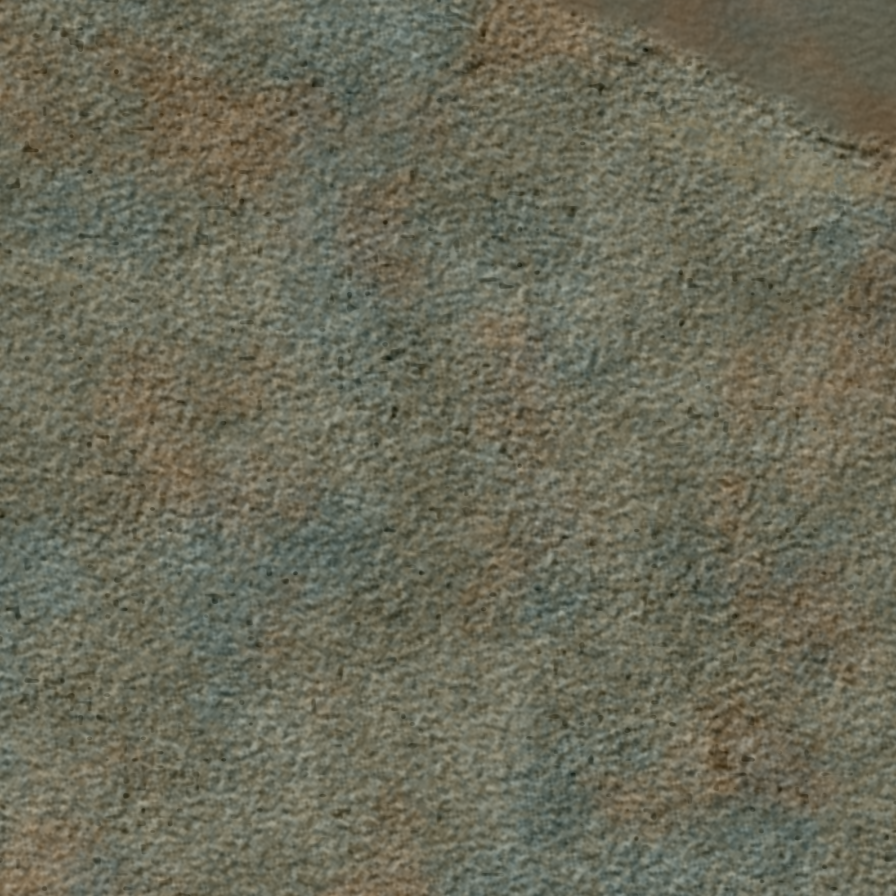
Write a Shadertoy shader that draws this texture.

```glsl
// Weathered grey-green rock: fine embossed grain, faint mineral stains, a smooth slab behind a diagonal crack.
#define BASE_COLOR vec3(0.420, 0.420, 0.350)
#define RUST_TINT vec3(0.045, -0.008, -0.030)
#define SLATE_TINT vec3(-0.035, 0.000, 0.028)
#define TAN_COLOR vec3(0.530, 0.500, 0.390)
#define SLAB_COLOR vec3(0.365, 0.360, 0.295)
#define GRAIN_SCALE 150.0
#define FINE_SCALE 270.0
#define RELIEF 0.19
#define FINE_CONTRAST 0.14
#define MOTTLE 0.13
#define PIT_DEPTH 0.13

// Integer hash of a lattice point, 0 to 1
float hash(vec2 cell) {
    uvec2 q = uvec2(ivec2(cell)) * uvec2(1597334673u, 3812015801u);
    uint n = (q.x ^ q.y) * 1597334673u;
    n = (n ^ (n >> 15)) * 2246822519u;
    n ^= n >> 13;
    return float(n >> 8) / 16777216.0;
}

// Smooth value noise, 0 to 1
float noise(vec2 p) {
    vec2 i = floor(p), f = fract(p);
    f = f * f * (3.0 - 2.0 * f);
    return mix(mix(hash(i), hash(i + vec2(1, 0)), f.x),
               mix(hash(i + vec2(0, 1)), hash(i + vec2(1, 1)), f.x), f.y);
}

// Rotated octaves hide the lattice
float fbm(vec2 p) {
    float sum = 0.0, weight = 0.5;
    for (int i = 0; i < 5; i++) {
        sum += weight * noise(p);
        p = mat2(1.6, 1.2, -1.2, 1.6) * p + 17.3;
        weight *= 0.5;
    }
    return sum / 0.96875;
}

// Relief height, slightly stretched along the horizontal
float grainHeight(vec2 p) {
    vec2 q = mat2(0.96, 0.28, -0.28, 0.96) * p * GRAIN_SCALE;
    return noise(q * vec2(0.88, 1.12) + 40.0);
}

// Distance from p to the segment a-b
float segmentDistance(vec2 p, vec2 a, vec2 b) {
    vec2 d = b - a;
    return length(p - a - d * clamp(dot(p - a, d) / dot(d, d), 0.0, 1.0));
}

void mainImage(out vec4 fragColor, in vec2 fragCoord) {
    vec2 uv = fragCoord / iResolution.y;
    vec2 warp = vec2(fbm(uv * 14.0), fbm(uv * 14.0 + 60.0)) - 0.5;
    vec2 p = uv + 0.06 * warp;

    // Smooth slab above the crack
    float crack = uv.y - 0.98 + 0.45 * (uv.x - 0.64) + 0.05 * warp.x;
    float slab = smoothstep(0.0, 0.035, crack) * smoothstep(0.48, 0.64, uv.x);

    // Broad mottles and mineral stains
    float patches = fbm(uv * 9.0 + 5.0) - 0.5;
    float blotches = fbm(uv * 30.0 + 80.0) - 0.5;
    vec3 color = mix(BASE_COLOR, SLAB_COLOR, slab);
    color += MOTTLE * (patches + 0.9 * blotches) * (1.0 - 0.5 * slab);
    color += RUST_TINT * smoothstep(0.50, 0.75, fbm(uv * 7.0 + 31.0));
    color += SLATE_TINT * smoothstep(0.48, 0.75, fbm(uv * 8.0 + 97.0));

    // Pale tan outcrops
    float ridge = segmentDistance(p, vec2(0.73, 0.86), vec2(0.96, 0.785));
    float ledge = segmentDistance(p, vec2(0.0, 0.71), vec2(0.11, 0.68));
    float broken = smoothstep(0.30, 0.60, fbm(uv * 45.0 + 11.0));
    float outcrop = max(smoothstep(0.028, 0.004, ridge), 0.7 * smoothstep(0.026, 0.004, ledge));
    color = mix(color, TAN_COLOR, 0.65 * outcrop * broken);

    // Grain lit from the upper left, rougher in some patches
    vec2 toLight = vec2(-0.45, 0.6) / GRAIN_SCALE;
    float relief = grainHeight(uv) - grainHeight(uv + toLight);
    float fine = noise(mat2(0.8, 0.6, -0.6, 0.8) * uv * FINE_SCALE + 300.0) - 0.5;
    float roughness = mix(0.75 + 0.5 * fbm(uv * 12.0 + 140.0), 0.3, slab);
    roughness *= 1.0 - 0.35 * outcrop;
    color += roughness * (RELIEF * relief + FINE_CONTRAST * fine);

    // Faint colour flecks
    float fleck = noise(uv * 110.0 + 500.0) - 0.5;
    color += vec3(0.035, 0.0, -0.035) * fleck * (1.0 - slab);

    // Dark pits and the shadowed crack
    float pits = smoothstep(0.76, 0.95, noise(uv * vec2(100.0, 125.0) + 700.0));
    pits *= smoothstep(0.42, 0.62, fbm(uv * 22.0 + 210.0));
    float shadow = smoothstep(0.009, 0.0, abs(crack)) * smoothstep(0.60, 0.70, uv.x);
    shadow *= smoothstep(0.35, 0.65, fbm(uv * 40.0 + 250.0));
    color -= PIT_DEPTH * (pits * (1.0 - slab) + 0.8 * shadow);

    fragColor = vec4(clamp(color, 0.0, 1.0), 1.0);
}
```
